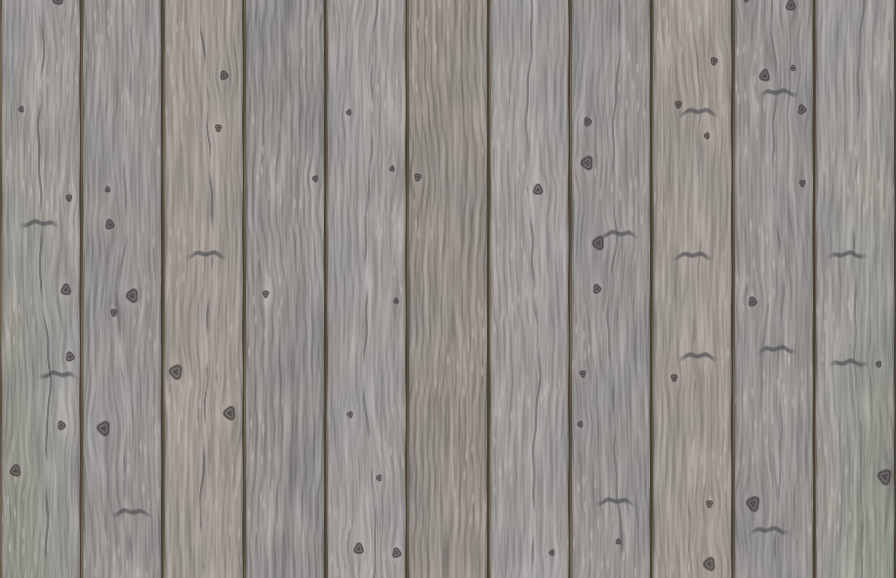
A WebGL 1 fragment shader for this texture:

```glsl
precision highp float;
uniform vec2 u_resolution;

const float PLANKS = 11.0;
const float SEAM_HALF = 0.022;
const float BEVEL = 0.035;
const float KNOT_SPACING = 0.75;
const float KNOT_CHANCE = 0.30;
const float SPLIT_SPACING = 1.7;
const float SPLIT_CHANCE = 0.38;
const float CRACK_HALF = 0.008;
const float FIBRE_CONTRAST = 0.20;
const float STREAK_CONTRAST = 0.13;
const float RING_CONTRAST = 0.12;
const vec3 GREY = vec3(0.615, 0.607, 0.602);
const vec3 WARM = vec3(0.625, 0.592, 0.562);
const vec3 MOSS = vec3(0.53, 0.55, 0.49);
const vec3 FLECK = vec3(0.72, 0.71, 0.70);
const vec3 KNOT = vec3(0.27, 0.25, 0.25);
const vec3 CRACK = vec3(0.29, 0.29, 0.31);
const vec3 SEAM = vec3(0.28, 0.25, 0.21);
const vec3 SEAM_LIT = vec3(0.43, 0.39, 0.33);

float hash(vec2 p) {
  vec3 q = fract(vec3(p.xyx) * 0.1031);
  q += dot(q, q.yzx + 33.33);
  return fract((q.x + q.y) * q.z);
}

vec2 hash2(vec2 p) {
  return vec2(hash(p), hash(p + 57.3));
}

// Distance to the nearest scattered point
float cellular(vec2 p) {
  vec2 cell = floor(p);
  float nearest = 2.0;
  for (int j = -1; j <= 1; j++) {
    for (int i = -1; i <= 1; i++) {
      vec2 c = cell + vec2(float(i), float(j));
      nearest = min(nearest, length(c + hash2(c) - p));
    }
  }
  return nearest;
}

// Sideways grain bend, knot core, pale halo
vec3 knots(vec2 p, float id, float chance, float px) {
  vec3 result = vec3(0.0);
  float row = floor(p.y / KNOT_SPACING);
  for (int j = -1; j <= 1; j++) {
    for (int side = 0; side < 2; side++) {
      vec2 cell = vec2(id * 2.0 + float(side), row + float(j));
      float present = step(hash(cell + 7.0), chance);
      vec2 jitter = hash2(cell + 21.0);
      vec2 centre = vec2(0.27 + 0.46 * float(side) + 0.3 * (jitter.x - 0.5),
                         (cell.y + 0.2 + 0.6 * jitter.y) * KNOT_SPACING);
      float size = hash(cell + 43.0);
      float radius = mix(0.03, 0.085, size * size);
      vec2 d = (p - centre) / radius;
      float dist = length(d * vec2(1.0, 0.85)) + 0.12 * sin(3.0 * atan(d.y, d.x + 0.001) + size * 9.0);
      float core = 1.0 - smoothstep(0.75, 1.1 + px / radius, dist);
      core *= 0.72 + 0.2 * sin(dist * 9.0);
      float halo = exp(-0.4 * dist * dist);
      float bend = -0.6 * d.x * radius * exp(-0.1 * d.x * d.x - 0.04 * d.y * d.y);
      result += present * vec3(bend, core, halo);
    }
  }
  return result;
}

// Short curved split across the grain, one at most per cell
float crossSplit(vec2 p, float id, float centre, float px) {
  vec2 cell = vec2(id, floor(p.y / SPLIT_SPACING));
  float y = (cell.y + 0.3 + 0.4 * hash(cell + 71.0)) * SPLIT_SPACING;
  vec2 d = p - vec2(centre + 0.2 * (hash(cell + 83.0) - 0.5), y);
  d.y += 0.8 * d.x * d.x + 0.015 * sin(d.x * 30.0 + id);
  float reach = 1.0 - smoothstep(0.12, 0.27, abs(d.x));
  float line = 1.0 - smoothstep(0.01, 0.03 + px, abs(d.y));
  return step(hash(cell + 95.0), SPLIT_CHANCE) * reach * line;
}

void main() {
  vec2 uv = gl_FragCoord.xy / u_resolution;
  float px = PLANKS / u_resolution.x;
  vec2 p = gl_FragCoord.xy * px;
  float id = floor(p.x);
  float x = fract(p.x);
  float y = p.y;
  float knotty = 1.0 - step(abs(abs(id - 4.0) - 1.0), 0.5);

  // Grain bends around the knots
  vec3 knot = knots(vec2(x, y), id, KNOT_CHANCE * mix(0.12, 1.0, knotty), px);
  float pith = 0.54 + 0.06 * sin(y * 0.9 + id * 2.0) + 0.02 * sin(y * 3.1 + id) + 0.008 * sin(y * 11.0);
  float g = x + knot.x + 0.012 * sin(y * 1.9 + id * 4.0);
  float fibre = cellular(vec2(g * 26.0 + id * 31.0, y * 1.4));
  float streak = cellular(vec2(g * 9.0 + id * 17.0, y * 0.5 + 40.0));
  float heart = length(vec2(g - pith, 0.14 * sin(y * 0.55 + id * 2.3)));
  float phase = heart * mix(60.0, 90.0, hash(vec2(id, 3.0)));
  phase += 1.2 * sin(y * 1.1 + id) + 0.8 * sin(g * 13.0 + id);
  float ring = pow(0.5 + 0.5 * sin(phase), 3.0);
  float mottle = sin(p.x * 3.1 + 2.0 * sin(y * 1.3)) * sin(y * 1.7 + id * 5.0);

  // Plank tone
  float warmth = 0.2 + 0.6 * step(1.5, mod(id, 3.0)) + 0.2 * mottle;
  vec3 colour = mix(GREY, WARM, clamp(warmth, 0.0, 1.0));
  float moss = smoothstep(0.38, 0.5, abs(uv.x - 0.5)) * (1.0 - uv.y);
  colour = mix(colour, MOSS, 0.55 * moss);
  float tone = 1.0 - 0.045 * mod(id, 2.0) + 0.02 * mottle;
  tone += FIBRE_CONTRAST * (fibre - 0.42) + STREAK_CONTRAST * (streak - 0.42);
  tone -= RING_CONTRAST * ring * mix(1.0, 0.6, knotty);
  colour *= tone;

  // Pale scratches
  float scratch = 1.0 - smoothstep(0.08, 0.2, cellular(vec2(x * 9.0 + id * 13.0, y * 2.2 + 90.0)));
  colour = mix(colour, FLECK, 0.5 * scratch * smoothstep(-0.2, 0.6, mottle));

  // Heart crack, cross splits and knots
  float broken = smoothstep(0.2, 0.5, cellular(vec2(id * 3.7, y * 1.5)));
  float crackDist = abs(g - pith);
  float crack = broken * knotty * (1.0 - smoothstep(CRACK_HALF, CRACK_HALF + px, crackDist));
  colour *= 1.0 + 0.05 * knotty * exp(-crackDist * 16.0);
  colour = mix(colour, CRACK, crack * mix(0.25, 0.75, hash(vec2(id, 11.0))));
  colour = mix(colour, CRACK, 0.65 * knotty * crossSplit(vec2(x, y), id, pith, px));
  colour *= 1.0 + 0.05 * knot.z;
  colour = mix(colour, KNOT, clamp(knot.y, 0.0, 0.9));

  // Seams with worn shoulders
  float edge = min(x, 1.0 - x) + 0.003 * sin(y * 5.0 + id);
  colour *= 1.0 - 0.14 * (1.0 - smoothstep(SEAM_HALF, SEAM_HALF + BEVEL, edge));
  float seam = 1.0 - smoothstep(SEAM_HALF - 0.5 * px, SEAM_HALF + 0.5 * px, edge);
  vec3 seamColour = mix(SEAM, SEAM_LIT, step(x, 0.5) * (0.7 + 0.3 * sin(y * 2.3 + id)));
  gl_FragColor = vec4(mix(colour, seamColour, seam), 1.0);
}
```
